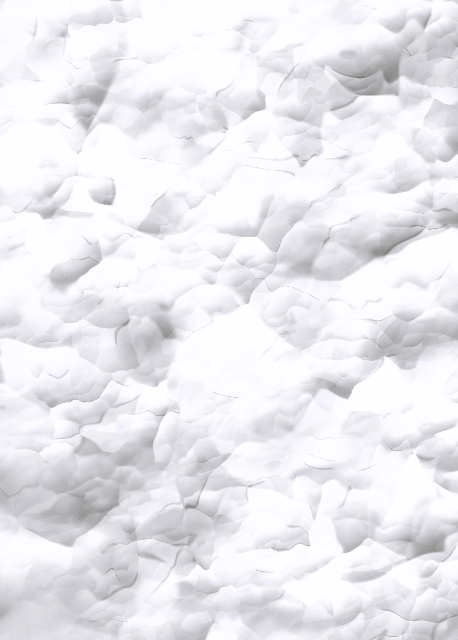
Write a WebGL 2 fragment shader that draws this texture.

```glsl
#version 300 es
precision highp float;

uniform vec2 u_resolution;
out vec4 fragColor;

const int LAYERS = 5;

vec2 hash2(vec2 cell) {
  vec3 q = fract(cell.xyx * vec3(0.1031, 0.1030, 0.0973));
  q += dot(q, q.yzx + 33.33);
  return fract((q.xx + q.yz) * q.zy);
}

vec2 turn(vec2 p, float angle) {
  float c = cos(angle), s = sin(angle);
  return vec2(c * p.x - s * p.y, s * p.x + c * p.y);
}

// Smooth irregular field, roughly -1 to 1
float layeredSines(vec2 p, float frequency) {
  float sum = 0.0, amplitude = 0.5;
  for (int i = 0; i < 4; i++) {
    p = turn(p, 1.1) + 0.37;
    sum += amplitude * sin(p.x * frequency + 1.7 * sin(p.y * frequency * 0.8));
    frequency *= 1.7;
    amplitude *= 0.6;
  }
  return sum;
}

// Bends straight cell borders into uneven folds
vec2 bend(vec2 p, float frequency, float strength) {
  for (int i = 0; i < 5; i++) {
    p += strength / frequency * sin(turn(p, 1.3 + float(i)).yx * frequency + float(i) * 2.1);
    frequency *= 1.75;
  }
  return p;
}

// x: light on curved, tilted facets; y: thin line on level borders
vec2 facets(vec2 p, vec2 light, float sharpness) {
  vec2 base = floor(p);
  vec2 nearest = vec2(9.0), second = vec2(9.0);
  float total = 0.0, shade = 0.0;
  for (int y = -1; y <= 1; y++) {
    for (int x = -1; x <= 1; x++) {
      vec2 cell = base + vec2(x, y);
      vec2 offset = p - cell - 0.08 - 0.84 * hash2(cell);
      vec2 tilt = hash2(cell + 57.0);
      float weight = exp(-sharpness * dot(offset, offset));
      float slope = dot(offset, light) * mix(-0.6, 1.5, tilt.x);
      shade += weight * (slope + 0.75 * (tilt.y - 0.5));
      total += weight;
      if (dot(offset, offset) < dot(nearest, nearest)) {
        second = nearest;
        nearest = offset;
      } else if (dot(offset, offset) < dot(second, second)) {
        second = offset;
      }
    }
  }
  float gap = dot(second, second) - dot(nearest, nearest);
  float level = abs(normalize(second - nearest).y);
  float line = exp(-gap * gap / 0.004) * smoothstep(0.6, 0.95, level);
  return vec2(shade / max(total, 1e-20), line);
}

// Soft clipping towards white, with a faint cool tint
vec3 paper(float light) {
  float x = 0.05 - 0.108 * light;
  float darkness = 0.5 * (x + sqrt(x * x + 0.0024));
  float cool = 0.02 * (1.0 - smoothstep(0.22, 0.4, darkness));
  return vec3(1.0 - darkness) + vec3(0.0, -0.003, cool);
}

void main() {
  vec2 p = gl_FragCoord.xy / u_resolution.x;
  float crumple = smoothstep(0.05, 0.5, p.x + 0.45 * min(p.y, 0.6)
                             + 0.12 * layeredSines(p, 6.0));
  float weights[LAYERS] = float[](0.75, 1.0, 1.05, 0.7, 0.28);

  // Folds from broad swells to small wrinkles
  float light = 0.0, lines = 0.0, scale = 2.7;
  for (int i = 0; i < LAYERS; i++) {
    float layer = float(i);
    vec2 seed = vec2(13.7, 7.3) * (layer + 1.0);
    vec2 bent = bend(p + seed, scale * 1.6, 0.32);
    float angle = -0.35 + 0.5 * sin(layer * 2.4);
    vec2 q = turn(bent, angle) * scale * vec2(0.8, 1.2);
    float crisp = smoothstep(-0.4, 0.4, layeredSines(p + seed, 9.0));
    float sharpness = i == 0 ? 9.0 : mix(7.0, 48.0, crisp);
    vec2 fold = facets(q, turn(vec2(-0.3, 0.95), angle), sharpness);
    float detail = i < 2 ? 1.0 : mix(0.3, 1.15, crumple);
    light += weights[i] * detail * fold.x;
    if (i == 2 || i == 3) {
      lines += fold.y * detail * smoothstep(0.3, 0.65, layeredSines(p - seed, 17.0));
    }
    scale *= 1.85;
  }

  // Shaded calm side, crease lines and fine grain
  float tone = 2.15 * light + 0.1 - 0.45 * (1.0 - crumple);
  tone -= 1.5 * min(lines, 1.0);
  tone += 0.16 * (hash2(floor(p * 366.0)).x - 0.5);
  fragColor = vec4(clamp(paper(tone), 0.0, 1.0), 1.0);
}
```
